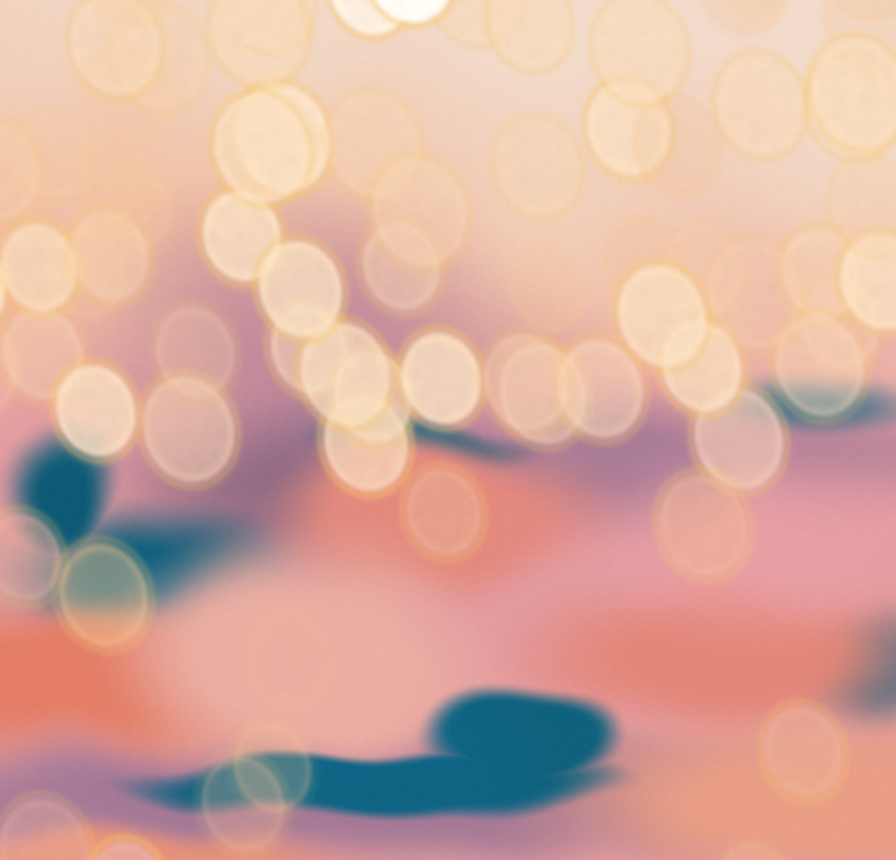
Reproduce this background procedurally as a Shadertoy shader.

```glsl
#define CELL 0.13
#define DISC_RADIUS 0.051
#define DISC_TILT 0.3
#define EDGE 0.005
#define WARP 0.045
#define CREAM vec3(0.95, 0.86, 0.80)
#define PEACH vec3(0.94, 0.75, 0.64)
#define PINK vec3(0.89, 0.61, 0.63)
#define MAUVE vec3(0.62, 0.46, 0.58)
#define CORAL vec3(0.89, 0.49, 0.40)
#define TEAL vec3(0.06, 0.39, 0.51)
#define GOLD vec3(0.97, 0.79, 0.43)

vec2 hash2(vec2 p) {
    p = vec2(dot(p, vec2(127.1, 311.7)), dot(p, vec2(269.5, 183.3)));
    return fract(sin(p) * 43758.5);
}

// Gradient noise, roughly -0.7 to 0.7
float gradDot(vec2 cell, vec2 corner, vec2 f) {
    return dot(hash2(cell + corner) * 2.0 - 1.0, f - corner);
}

float gnoise(vec2 p) {
    vec2 i = floor(p), f = p - i;
    vec2 u = f * f * f * (f * (f * 6.0 - 15.0) + 10.0);
    vec2 e = vec2(0.0, 1.0);
    return mix(mix(gradDot(i, e.xx, f), gradDot(i, e.yx, f), u.x),
               mix(gradDot(i, e.xy, f), gradDot(i, e.yy, f), u.x), u.y);
}

// Elliptical mask with a relative edge softness
float blot(vec2 p, vec2 centre, vec2 radius, float soft) {
    return 1.0 - smoothstep(1.0 - soft, 1.0 + soft, length((p - centre) / radius));
}

// Out-of-focus masses of colour behind the lights
vec3 backdrop(vec2 p) {
    vec2 q = p + WARP * vec2(gnoise(p * 5.0), gnoise(p * 6.0 + 19.0));
    float drift = gnoise(p * 4.0 + 7.0);
    vec3 c = mix(PINK, PEACH, smoothstep(0.45, 0.8, q.y + 0.2 * drift));
    c = mix(c, CREAM, smoothstep(0.6, 1.05, q.y + 0.22 * (p.x - 0.5) + 0.15 * drift));

    // Mauve haze and shadows
    c = mix(c, mix(MAUVE, PINK, 0.4), 0.85 * blot(q, vec2(0.37, 0.57), vec2(0.2, 0.14), 0.8));
    c = mix(c, MAUVE, 0.85 * blot(q, vec2(0.7, 0.46), vec2(0.42, 0.06), 0.75));
    c = mix(c, MAUVE * 0.85, 0.8 * blot(q, vec2(0.32, 0.42), vec2(0.13, 0.08), 0.8));
    c = mix(c, MAUVE, 0.9 * blot(q, vec2(0.4, 0.07), vec2(0.7, 0.06), 0.6));

    // Teal depths
    float teal = blot(q, vec2(0.07, 0.42), vec2(0.05, 0.07), 0.5);
    teal = max(teal, blot(q, vec2(0.16, 0.33), vec2(0.13, 0.06), 0.6));
    teal = max(teal, blot(q, vec2(0.48, 0.49), vec2(0.09, 0.018), 0.8));
    teal = max(teal, 0.7 * blot(q, vec2(0.95, 0.53), vec2(0.08, 0.025), 0.8));
    teal = max(teal, 0.8 * blot(q, vec2(1.02, 0.22), vec2(0.07, 0.05), 0.7));
    c = mix(c, TEAL * (1.0 + 0.4 * drift), teal);

    // Coral and pink masses
    c = mix(c, CORAL, blot(q, vec2(0.1, 0.21), vec2(0.28, 0.075), 0.5));
    c = mix(c, mix(CORAL, PINK, 0.4), blot(q, vec2(0.5, 0.4), vec2(0.17, 0.085), 0.4));
    c = mix(c, mix(CORAL, PINK, 0.3), blot(q, vec2(0.84, 0.24), vec2(0.2, 0.08), 0.5));
    c = mix(c, PINK * 1.03, 0.8 * blot(q, vec2(0.9, 0.37), vec2(0.15, 0.08), 0.8));
    c = mix(c, mix(PINK, PEACH, 0.5), blot(q, vec2(0.36, 0.23), vec2(0.19, 0.12), 0.45));
    c = mix(c, mix(CORAL, PEACH, 0.5), blot(q, vec2(0.98, 0.07), vec2(0.3, 0.08), 0.5));
    c = mix(c, mix(CORAL, PEACH, 0.3), blot(q, vec2(0.15, 0.0), vec2(0.2, 0.03), 0.6));

    // Crisper pool near the bottom
    float pool = blot(q, vec2(0.42, 0.085), vec2(0.26, 0.032), 0.25);
    pool = max(pool, blot(q, vec2(0.6, 0.14), vec2(0.095, 0.06), 0.25));
    return mix(c, TEAL + vec3(0.0, 0.03, 0.06) * drift, pool);
}

// Scatters tilted light discs over a jittered grid
vec3 addDiscs(vec3 c, vec2 p, float layer) {
    float co = cos(DISC_TILT), si = sin(DISC_TILT);
    mat2 tilt = mat2(co, -si, si, co);
    vec2 shift = layer * vec2(0.061, 0.047);
    vec2 home = floor((p + shift) / CELL);
    for (int k = 0; k < 9; k++) {
        vec2 id = home + vec2(k % 3, k / 3) - 1.0;
        vec2 seed = id + layer * 37.0;
        vec2 centre = (id + 0.5 + 0.75 * (hash2(seed) - 0.5)) * CELL - shift;
        vec2 look = hash2(seed + 11.3);
        vec2 chance = hash2(seed + 53.7);
        float high = smoothstep(0.42, 0.54, centre.y);
        if (chance.x > mix(0.2, 0.72, high)) continue;

        float radius = DISC_RADIUS * mix(0.88, 1.14, chance.y);
        float d = length(tilt * (p - centre) / vec2(0.93, 1.1)) - radius;
        float fill = 1.0 - smoothstep(-EDGE, EDGE, d);
        float rim = exp(-pow((d + EDGE) / EDGE, 2.0));
        float glow = look.x;

        vec3 warm = mix(mix(PEACH, GOLD, 0.2), vec3(0.99, 0.91, 0.79), glow);
        vec3 dusky = mix(mix(PINK, PEACH, 0.4), mix(PEACH, GOLD, 0.45), look.y);
        vec3 tint = mix(dusky, warm, high);
        float blaze = smoothstep(0.9, 0.95, glow) * smoothstep(0.6, 0.72, centre.y);
        tint = mix(tint, vec3(1.0, 0.99, 0.97), blaze);
        tint += 0.03 * gnoise(p * 55.0 + seed);

        float opacity = mix(0.25, 0.88, glow * glow);
        c = mix(c, GOLD, 0.4 * glow * exp(-pow((d - EDGE) / EDGE, 2.0)));
        c = mix(c, tint, fill * max(opacity, blaze));
        c = mix(c, mix(tint, GOLD, 0.3 * look.y) + 0.03, 0.4 * rim * opacity);
    }
    return c;
}

void mainImage(out vec4 fragColor, in vec2 fragCoord) {
    vec2 p = fragCoord / iResolution.y;
    vec3 c = backdrop(p);
    for (int i = 0; i < 2; i++) c = addDiscs(c, p, float(i));
    c += 0.012 * gnoise(p * 170.0);
    fragColor = vec4(clamp(c, 0.0, 1.0), 1.0);
}
```
